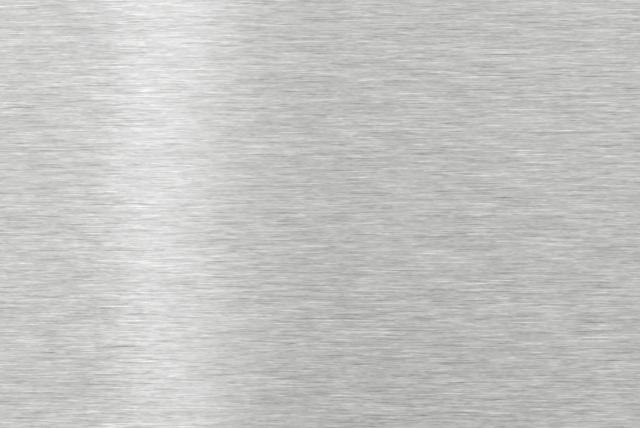
Give the GLSL for this texture, as a WebGL 1 fragment shader.

```glsl
precision highp float;

uniform vec2 u_resolution;

const vec3 WARM_SHADE = vec3(1.0, 0.999, 0.987);
const vec3 NEUTRAL_SHINE = vec3(1.0, 1.0, 0.998);

vec3 hash3(vec2 cell, float seed) {
    vec3 phase = vec3(dot(cell, vec2(127.1, 311.7)),
                      dot(cell, vec2(269.5, 183.3)),
                      dot(cell, vec2(419.2, 371.9)));
    return fract(sin(phase + seed * 17.3) * 43758.545);
}

float bell(float x, float width) {
    float t = x / width;
    return exp(-t * t);
}

// Even along its length, with short ends and a soft, thin profile.
float streakShape(vec2 offset) {
    vec2 square = offset * offset;
    return exp(-6.0 * square.x * square.x - 5.0 * square.y);
}

// Cellular noise: every cell holds one light or dark streak, few of them strong.
float streaks(vec2 p, vec2 frequency, float seed) {
    p *= frequency;
    vec2 cell = floor(p);
    float total = 0.0;
    for (int j = -1; j <= 1; j++) {
        for (int i = -1; i <= 1; i++) {
            vec2 neighbour = cell + vec2(float(i), float(j));
            vec3 random = hash3(neighbour, seed);
            float tone = random.z * 2.0 - 1.0;
            total += tone * abs(tone) * streakShape(p - neighbour - random.xy);
        }
    }
    return total;
}

// Brushed grain: hairlines broken up by ever shorter scratches.
float brushedGrain(vec2 p) {
    float grain = 0.064 * streaks(p, vec2(18.0, 300.0), 1.0);
    grain += 0.052 * streaks(p, vec2(42.0, 260.0), 2.0);
    grain += 0.022 * streaks(p, vec2(10.0, 150.0), 3.0);
    grain += 0.036 * streaks(p, vec2(95.0, 250.0), 4.0);
    grain += 0.018 * streaks(p, vec2(190.0, 300.0), 5.0);
    return grain;
}

// Broad reflection: lighter left side, soft vertical band, paler top.
float sheen(vec2 uv, float grain) {
    float x = uv.x + grain * 0.12;
    float bandCentre = 0.248 + 0.010 * cos(6.0 * uv.y);
    float fromBand = x - bandCentre;
    float bandWidth = mix(0.080, 0.115, smoothstep(-0.05, 0.08, fromBand));
    float light = mix(0.795, 0.738, smoothstep(0.20, 0.52, x));
    light += 0.076 * bell(fromBand, bandWidth);
    light += 0.010 * smoothstep(0.65, 1.0, x);
    return light + 0.045 * (uv.y - 0.5);
}

void main() {
    vec2 uv = gl_FragCoord.xy / u_resolution;
    vec2 p = gl_FragCoord.xy / u_resolution.y;

    float grain = brushedGrain(p);
    float light = sheen(uv, grain) + grain;
    vec3 tint = mix(WARM_SHADE, NEUTRAL_SHINE, smoothstep(0.65, 0.87, light));

    gl_FragColor = vec4(clamp(light * tint, 0.0, 1.0), 1.0);
}
```
